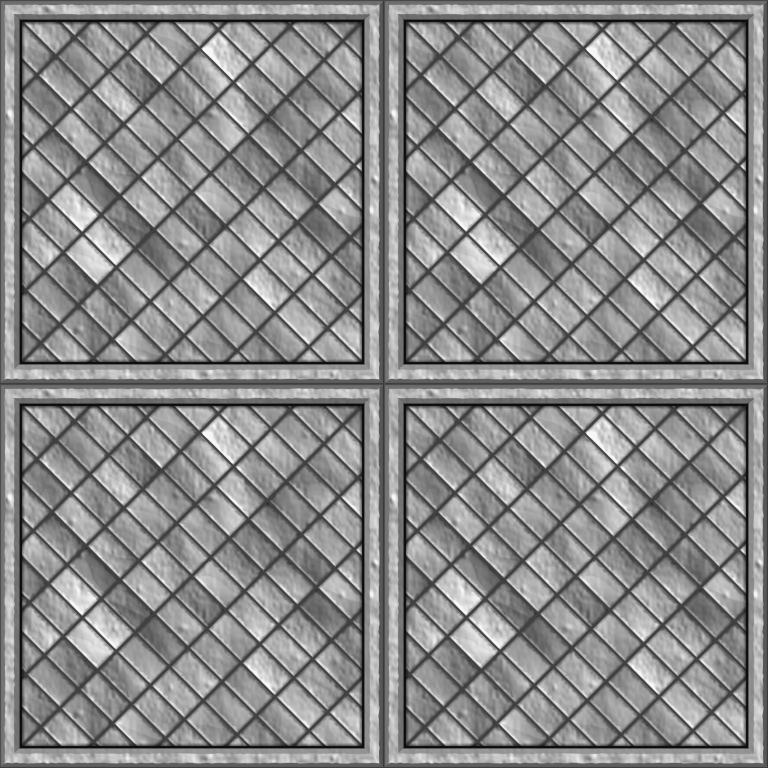
Write a three.js fragment shader that draws this texture map.

```glsl
// Embossed metal panels, two across and two down: a bevelled frame around
// a diagonal lattice of oblong tiles. Distances are fractions of one panel;
// wrapping value noise, lit as relief, gives the grain, folds and dents.
varying vec2 vUv;

const float PANELS = 2.0;
const vec2 LATTICE = vec2(5.0, 9.0);   // grooves per inner side, each diagonal
const float OUTER_BEVEL = 0.013;
const float FACE_END = 0.037;
const float RIM_START = 0.051;
const float INNER_EDGE = 0.0575;
const float SOFT = 0.002;              // half width of smoothed edges
const vec2 LIGHT = vec2(-0.8, -0.6);
const float DENT_GRID = 12.0;
const float TILE_TONE = 0.635;
const float FACE_TONE = 0.73;
const float GROOVE_TONE = 0.25;
const float RIM_TONE = 0.05;

float hash(vec2 p) {
  vec3 q = fract(p.xyx * vec3(0.1031, 0.1030, 0.0973));
  q += dot(q, q.yzx + 33.33);
  return fract((q.x + q.y) * q.z);
}

float edge(float at, float x) {
  return smoothstep(at - SOFT, at + SOFT, x);
}

// Value noise that wraps once per panel
float noise(vec2 p, vec2 period) {
  vec2 x = p * period, i = floor(x), f = fract(x);
  f = f * f * (3.0 - 2.0 * f);
  vec2 a = mod(i, period), b = mod(i + 1.0, period);
  return mix(mix(hash(a), hash(vec2(b.x, a.y)), f.x),
             mix(hash(vec2(a.x, b.y)), hash(b), f.x), f.y);
}

// Slope of the noise towards the light
float relief(vec2 p, vec2 period, float reach) {
  return noise(p - LIGHT * reach, period) - noise(p + LIGHT * reach, period);
}

float grain(vec2 p) {
  return 0.15 * relief(p, vec2(110.0, 80.0), 0.003)
       + 0.13 * relief(p, vec2(52.0, 38.0), 0.005);
}

// Sparse pits, each lit on one flank and shaded on the other
float dents(vec2 p) {
  vec2 cell = floor(p * DENT_GRID);
  vec2 centre = 0.25 + 0.5 * vec2(hash(cell + 31.0), hash(cell + 57.0));
  vec2 d = fract(p * DENT_GRID) - centre;
  d.x *= 0.7 + hash(cell + 83.0);
  float present = step(0.6, hash(cell + 11.0));
  return -present * 3.2 * dot(d, LIGHT) * exp(-dot(d, d) * 75.0);
}

float latticeTone(vec2 p) {
  float side = 1.0 - 2.0 * INNER_EDGE;
  vec2 q = (p - INNER_EDGE) / side;
  vec2 grid = vec2(q.x - q.y, q.x + q.y) * LATTICE;
  vec2 cell = floor(grid) + 20.0, f = fract(grid);
  vec2 size = side / (LATTICE * sqrt(2.0));
  float chip = (noise(p, vec2(150.0)) - 0.5) * 0.005;

  // Tone, tilt and crease of each tile
  float pick = hash(cell);
  float tone = TILE_TONE + 0.12 * (hash(cell + 7.0) - 0.5);
  tone += 0.15 * smoothstep(0.87, 0.97, pick) - 0.13 * (1.0 - smoothstep(0.12, 0.25, pick));
  vec2 tilt = vec2(hash(cell + 3.0), hash(cell + 5.0)) - 0.5;
  tone += 0.34 * dot(f - 0.5, tilt);
  float fold = dot(f - 0.5, vec2(0.7, 0.9 * sign(tilt.x)))
             + 0.3 * (noise(p, vec2(20.0)) - 0.5);
  tone += 0.16 * tilt.y * smoothstep(-0.03, 0.03, fold);
  tone += 0.28 * relief(p, vec2(14.0), 0.012);
  float rough = mix(0.4, 1.3, hash(cell + 13.0));
  tone += grain(p) * rough + dents(p);

  // Rounded edges: a lit lower left flank and a shaded upper right one
  float lit = f.y * size.y, shaded = (1.0 - f.y) * size.y;
  tone += 0.17 * edge(0.004, lit) * (1.0 - smoothstep(0.006, 0.012, lit + chip));
  tone *= mix(0.64, 1.0, smoothstep(0.003, 0.013, shaded + chip));
  float across = min(f.x, 1.0 - f.x) * size.x;
  tone *= mix(0.68, 1.0, smoothstep(0.003, 0.012, across + chip * 0.5));

  // Grooves
  float groove = min(across, min(lit, shaded) + 0.0008);
  tone = mix(GROOVE_TONE, tone, smoothstep(0.0015, 0.0055, groove));
  vec2 inset = 0.5 - abs(p - 0.5);
  float rim = min(inset.x, inset.y) - INNER_EDGE;
  return tone * mix(0.6, 1.0, smoothstep(0.0, 0.01, rim));
}

float frameTone(vec2 p, float inset) {
  vec2 c = p - 0.5;
  bool upright = abs(c.x) > abs(c.y);
  vec2 outward = upright ? vec2(sign(c.x), 0.0) : vec2(0.0, sign(c.y));
  float outer = 0.40 + dot(outward, vec2(-0.06, 0.03));
  outer *= mix(0.6, 1.0, smoothstep(0.0, 0.005, inset));
  float inner = 0.50 + dot(outward, vec2(0.05, -0.08));
  vec2 streaks = upright ? vec2(120.0, 24.0) : vec2(24.0, 120.0);
  float face = FACE_TONE + 1.1 * grain(p) + 1.4 * dents(p)
             + 0.12 * (noise(p, streaks) - 0.5) + 0.2 * relief(p, vec2(24.0), 0.008);
  float chip = (noise(p, vec2(96.0)) - 0.5) * 0.003;
  float tone = mix(outer, face, edge(OUTER_BEVEL, inset + chip));
  tone = mix(tone, inner + 0.3 * grain(p), edge(FACE_END, inset + chip));
  return mix(tone, RIM_TONE, edge(RIM_START, inset));
}

void main() {
  vec2 p = fract(vUv * PANELS);
  vec2 sides = min(p, 1.0 - p);
  float inset = min(sides.x, sides.y);
  float tone = mix(frameTone(p, inset), latticeTone(p), edge(INNER_EDGE, inset));
  gl_FragColor = vec4(vec3(clamp(tone, 0.03, 0.97)), 1.0);
}
```
